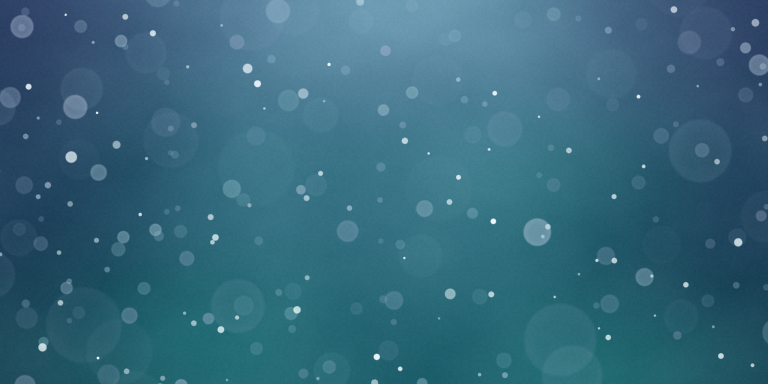
Give the GLSL for this background, as a WebGL 1 fragment shader.

```glsl
precision highp float;
// Misty teal and navy backdrop lit by a soft glow from above, strewn with bokeh.
// The backdrop blends gradients, gaussian glows and gradient noise; the bokeh is
// drawn as layers of jittered cells, from large faint discs to small bright specks.

uniform vec2 u_resolution;

// Colours
const vec3 TEAL_LOW = vec3(0.130, 0.370, 0.430);
const vec3 TEAL_MID = vec3(0.195, 0.430, 0.500);
const vec3 BLUE_TOP = vec3(0.275, 0.430, 0.550);
const vec3 EDGE_LOW = vec3(0.105, 0.275, 0.340);
const vec3 EDGE_MID = vec3(0.125, 0.250, 0.355);
const vec3 EDGE_TOP = vec3(0.180, 0.255, 0.400);
const vec3 GLOW_COLOR = vec3(0.470, 0.665, 0.745);
const vec3 GREEN_COLOR = vec3(0.125, 0.470, 0.475);
const vec3 DISC_COOL = vec3(0.600, 0.800, 0.840);
const vec3 DISC_LILAC = vec3(0.730, 0.740, 0.870);
const vec3 SPECK_COLOR = vec3(0.950, 0.990, 1.000);

// Glow centres and sizes, in canvas heights from the middle
const vec2 TOP_GLOW = vec2(0.11, 0.54);
const vec2 TOP_CORE_SIZE = vec2(0.34, 0.22);
const vec2 TOP_HALO_SIZE = vec2(0.66, 0.50);
const vec2 GREEN_LEFT = vec2(-0.47, -0.40);
const vec2 GREEN_RIGHT = vec2(0.56, -0.47);
const vec2 GREEN_BAND = vec2(0.48, 0.02);
const vec2 GREEN_SIZE = vec2(0.36, 0.22);

const float MIST_AMOUNT = 0.070;
const float GRAIN_AMOUNT = 0.016;

float hash(vec2 p) {
  vec3 q = fract(vec3(p.xyx) * 0.1031);
  q += dot(q, q.yzx + 33.33);
  return fract((q.x + q.y) * q.z);
}

vec2 gradient(vec2 cell) {
  float angle = 6.2832 * hash(cell + 71.0);
  return vec2(cos(angle), sin(angle));
}

float gradientNoise(vec2 p) {
  vec2 i = floor(p), f = fract(p);
  vec2 u = f * f * f * (f * (f * 6.0 - 15.0) + 10.0);
  vec2 e = vec2(1.0, 0.0);
  float low = mix(dot(gradient(i), f), dot(gradient(i + e), f - e), u.x);
  float high = mix(dot(gradient(i + e.yx), f - e.yx),
                   dot(gradient(i + 1.0), f - 1.0), u.x);
  return mix(low, high, u.y);
}

float fbm(vec2 p) {
  float sum = 0.0, amplitude = 0.6;
  for (int i = 0; i < 4; i++) {
    sum += amplitude * gradientNoise(p);
    p = p * 2.03 + 17.0;
    amplitude *= 0.5;
  }
  return sum;
}

float glow(vec2 p, vec2 center, vec2 size) {
  vec2 d = (p - center) / size;
  return exp(-dot(d, d));
}

vec3 backdrop(vec2 p) {
  vec3 color = mix(TEAL_LOW, TEAL_MID, smoothstep(-0.5, 0.05, p.y));
  color = mix(color, BLUE_TOP, smoothstep(0.0, 0.5, p.y));

  // Dark sides, turning to navy at the upper corners
  vec3 edge = mix(EDGE_LOW, EDGE_MID, smoothstep(-0.5, 0.0, p.y));
  edge = mix(edge, EDGE_TOP, smoothstep(0.0, 0.5, p.y));
  color = mix(color, edge, smoothstep(0.25, 0.98, abs(p.x + 0.02)));

  // Green pools below, pale light above
  color = mix(color, GREEN_COLOR, 0.50 * glow(p, GREEN_LEFT, GREEN_SIZE));
  color = mix(color, GREEN_COLOR, 0.55 * glow(p, GREEN_RIGHT, GREEN_SIZE));
  color = mix(color, GREEN_COLOR, 0.28 * glow(p, GREEN_BAND, GREEN_SIZE));
  color = mix(color, GLOW_COLOR, 0.36 * glow(p, TOP_GLOW, TOP_HALO_SIZE));
  color = mix(color, GLOW_COLOR, 0.65 * glow(p, TOP_GLOW, TOP_CORE_SIZE));
  return color + MIST_AMOUNT * fbm(p * vec2(2.2, 3.0));
}

// One layer of discs: range.xy is the radius span, range.zw the opacity span
vec3 bokeh(vec3 color, vec2 p, float cellSize, float density, vec4 range,
           float rim, float seed) {
  float pixel = 0.7 / u_resolution.y;
  vec2 base = floor(p / cellSize);
  for (int y = -1; y <= 1; y++) {
    for (int x = -1; x <= 1; x++) {
      vec2 cell = base + vec2(float(x), float(y));
      vec2 key = cell + seed;
      vec2 jitter = vec2(hash(key + 3.1), hash(key + 47.7));
      float size = hash(key + 91.3);
      float radius = mix(range.x, range.y, size * size);
      float dist = length(p - (cell + jitter) * cellSize);
      float soft = pixel + 0.04 * radius;
      float disc = 1.0 - smoothstep(radius - soft, radius + soft, dist);
      float shade = 1.0 - rim + rim * smoothstep(0.5, 1.0, dist / radius);
      float strength = hash(key + 137.9);
      float alpha = mix(range.z, range.w, strength * strength);
      vec3 tint = mix(DISC_COOL, DISC_LILAC, hash(key + 211.5));
      tint = mix(tint, SPECK_COLOR, smoothstep(0.3, 0.7, alpha));
      color = mix(color, tint, disc * shade * alpha * step(hash(key), density));
    }
  }
  return color;
}

void main() {
  vec2 p = (gl_FragCoord.xy - 0.5 * u_resolution) / u_resolution.y;
  vec3 color = backdrop(p);
  color = bokeh(color, p, 0.240, 0.70, vec4(0.045, 0.100, 0.03, 0.14), 0.30, 110.0);
  color = bokeh(color, p, 0.135, 0.62, vec4(0.016, 0.038, 0.09, 0.46), 0.15, 230.0);
  color = bokeh(color, p, 0.110, 0.48, vec4(0.007, 0.015, 0.20, 0.80), 0.05, 370.0);
  color = bokeh(color, p, 0.130, 0.55, vec4(0.003, 0.011, 0.50, 1.00), 0.00, 490.0);
  color += GRAIN_AMOUNT * (hash(floor(p * 256.0) + 600.0) - 0.5);
  gl_FragColor = vec4(color, 1.0);
}
```
